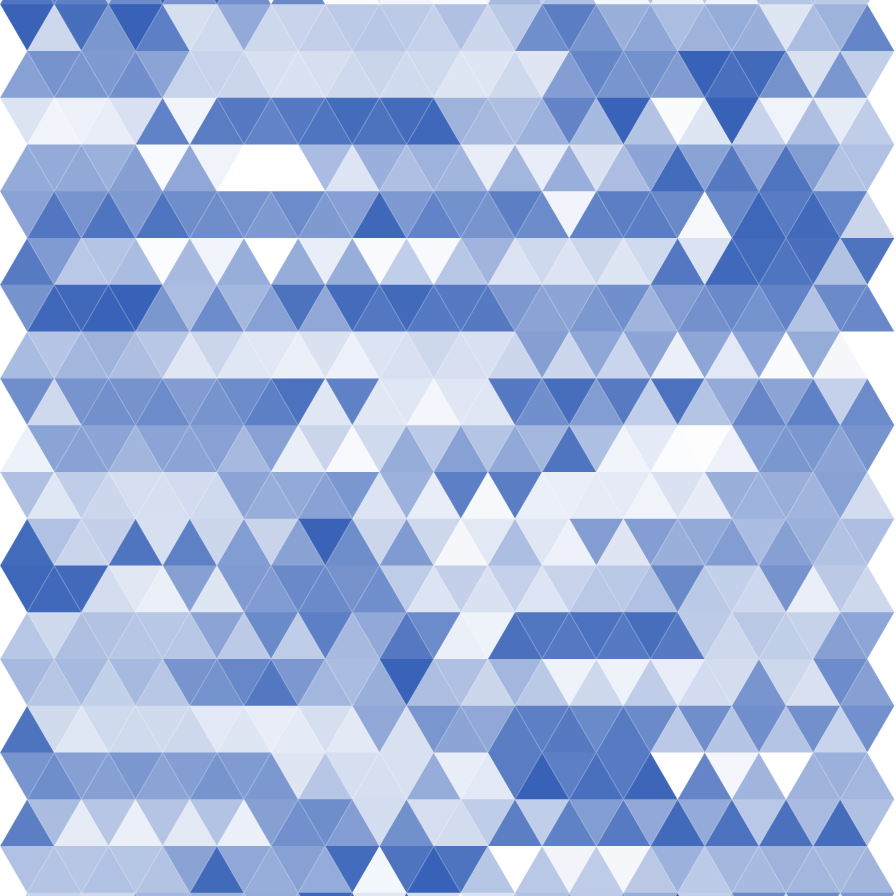
Write a Shadertoy shader that draws this pattern.

```glsl
// Rows of equilateral triangles shaded from deep blue to white.
// Two slanted coordinates index each triangle; hashed runs along a row share
// a tone, and upward and downward triangles of a run may differ.

const float SIDE = 0.0605;         // triangle side, canvas units
const float ROW_HEIGHT = 0.0522;
const float TOP_MARGIN = 0.0047;   // sliver above the first full row
const float SIDES_PER_ROW = 16.0;
const float RUN_LENGTH = 6.0;      // triangles per run, on average
const float SEAM_HALF_WIDTH = 0.0006;
const int SAMPLES = 4;             // per axis

const vec3 DEEP_BLUE = vec3(0.22, 0.385, 0.72);
const vec3 WHITE = vec3(1.0);

float hash(vec2 p) {
    return fract(sin(dot(p, vec2(127.1, 311.7))) * 43758.5453);
}

// Index of the irregular run holding a triangle
float runIndex(float column, float row, float parity) {
    float t = column / RUN_LENGTH + hash(vec2(row, 5.3));
    float run = floor(t);
    float start = 0.75 * hash(vec2(run + 17.0 * parity, row + 41.0));
    return run - step(fract(t), start);
}

// Lightness of one triangle: run tone, optional contrast, small jitter
float triangleTone(float column, float row) {
    float parity = mod(column, 2.0);
    float run = runIndex(column, row, parity);
    float tone = hash(vec2(run, row + 3.0));
    float contrast = step(0.5, hash(vec2(run + 23.0, row + 7.0)));
    tone = mix(tone, hash(vec2(run + 61.0, row + 13.0)), contrast * parity);

    vec2 cell = vec2(column, row);
    float stray = step(0.9, hash(cell + 71.0));
    tone = mix(tone, hash(cell + 97.0), stray);
    return clamp(tone + 0.14 * (hash(cell + 31.0) - 0.5), 0.0, 1.0);
}

// Distance to the nearest whole number
float wholeDistance(float v) {
    return abs(fract(v + 0.5) - 0.5);
}

vec3 trianglePattern(vec2 p) {
    float depth = (1.0 - p.y - TOP_MARGIN) / ROW_HEIGHT;
    float row = floor(depth);
    float f = fract(depth);
    f = mix(f, 1.0 - f, mod(row, 2.0));   // mirror every other row

    // Slanted coordinates: whole numbers lie on the triangle sides
    float x = p.x / SIDE;
    vec2 slant = vec2(x - 0.5 * f, x + 0.5 * f);
    float column = floor(slant.x) + floor(slant.y);
    vec3 color = mix(DEEP_BLUE, WHITE, triangleTone(column, row));

    // Faint light seams on the slanted sides
    float seam = min(wholeDistance(slant.x), wholeDistance(slant.y)) * ROW_HEIGHT;
    color = mix(color, WHITE, 0.25 * step(seam, SEAM_HALF_WIDTH));

    // White notches beyond both ends of each row
    float inside = step(0.0, slant.x) * step(slant.x, SIDES_PER_ROW);
    return mix(WHITE, color, inside);
}

void mainImage(out vec4 fragColor, in vec2 fragCoord) {
    // Average a grid of samples to smooth the edges
    vec3 sum = vec3(0.0);
    for (int j = 0; j < SAMPLES; j++) {
        for (int i = 0; i < SAMPLES; i++) {
            vec2 offset = (vec2(i, j) + 0.5) / float(SAMPLES) - 0.5;
            sum += trianglePattern((fragCoord + offset) / iResolution.xy);
        }
    }
    fragColor = vec4(sum / float(SAMPLES * SAMPLES), 1.0);
}
```
